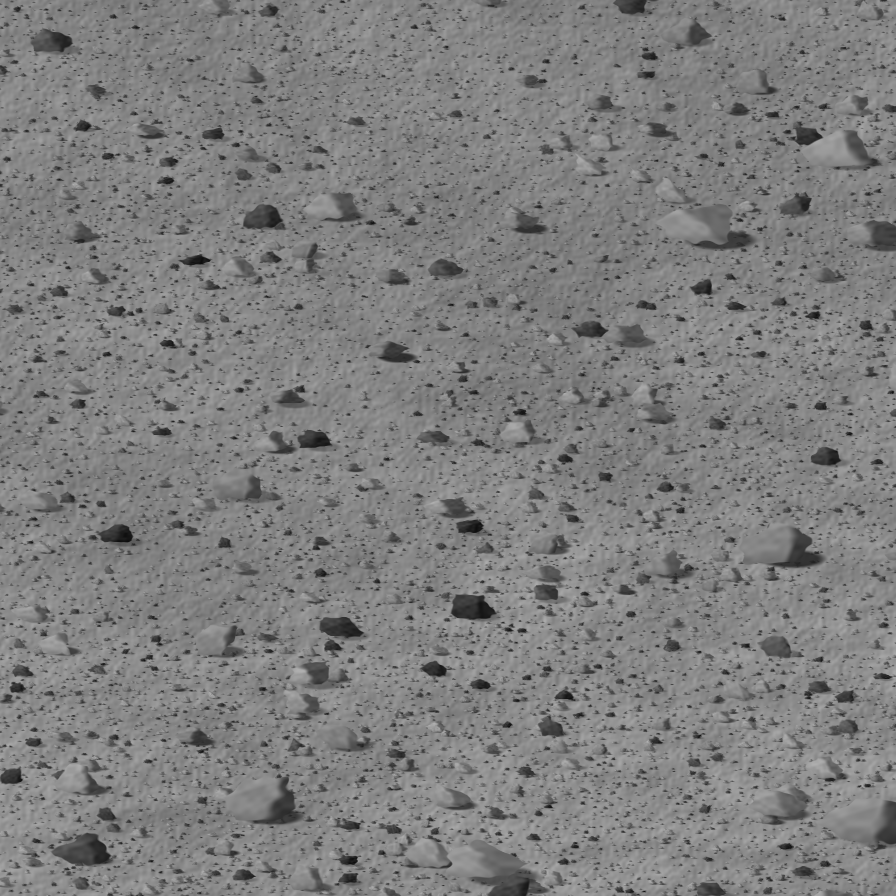
This texture is drawn by a WebGL 1 fragment shader. Its source:

```glsl
precision highp float;
// Grey gravel plain strewn with angular stones, lit from the upper left.
uniform vec2 u_resolution;

#define GROUND_TONE 0.535
#define SHADOW_TONE 0.13
#define GRAIN 0.19          // contrast of the sand relief
#define RIPPLE 0.07         // contrast of the wind ripples
#define PATCHES 0.075       // contrast of the broad tone drift
#define FINEST_GRID 145.0   // cells across for the smallest pebbles
#define GRID_RATIO 2.0      // size step between stone layers
#define DENSITY 0.46        // share of cells holding a pebble
#define DARK_SHARE 0.30     // share of dark stones
#define SOFTNESS 0.0014     // edge blur in canvas units

const float TAU = 6.2831853;

float hash(vec2 p) {
  vec3 q = fract(vec3(p.xyx) * 0.1031);
  q += dot(q, q.yzx + 33.33);
  return fract((q.x + q.y) * q.z);
}

vec2 hash2(vec2 p) {
  return vec2(hash(p), hash(p + 71.7));
}

float noise(vec2 p) {
  vec2 cell = floor(p);
  vec2 f = fract(p);
  f = f * f * (3.0 - 2.0 * f);
  float low = mix(hash(cell), hash(cell + vec2(1.0, 0.0)), f.x);
  float high = mix(hash(cell + vec2(0.0, 1.0)), hash(cell + 1.0), f.x);
  return mix(low, high, f.y);
}

// Slope of the noise towards the light, centred on zero.
float relief(vec2 p) {
  return noise(p) - noise(p + vec2(-0.5, 0.35));
}

float ground(vec2 p) {
  float tone = GROUND_TONE;
  tone += GRAIN * (0.5 * relief(p * 215.0) + 0.3 * relief(p * vec2(85.0, 120.0) + 40.0));
  float patches = noise(p * vec2(5.0, 8.0) + 5.0);
  float nearness = 1.0 - smoothstep(0.2, 0.8, p.y);
  float ripples = noise(p * vec2(14.0, 50.0) + 3.0 * patches) - 0.5;
  tone += RIPPLE * ripples * (0.4 + 0.6 * nearness);
  tone += 0.05 * (noise(p * vec2(30.0, 45.0) + 17.0) - 0.5);
  return tone + PATCHES * (patches - 0.5) + 0.015 * (nearness - 0.5);
}

// Signed distance to a convex, flat-based, irregular polygon of radius near 1.
float stoneShape(vec2 q, vec2 seed) {
  float d = -q.y - 0.5;
  for (int i = 0; i < 6; i++) {
    vec2 r = hash2(seed + float(i) * 7.3);
    float angle = (float(i) + 0.8 * r.x) * TAU / 6.0;
    d = max(d, dot(q, vec2(cos(angle), sin(angle))) - 0.6 - 0.35 * r.y);
  }
  return d;
}

// Paints one stone and its cast shadow over the tone beneath.
float paintStone(float tone, vec2 q, vec2 seed, float blur, float nearness) {
  vec2 look = hash2(seed + 13.1);
  vec2 form = hash2(seed + 29.5);

  // Shadow hugging the base on the right
  vec2 s = (q - vec2(0.45, -0.3)) / vec2(0.8, 0.22);
  float shadow = 1.0 - smoothstep(-2.0 * blur - 0.15, 2.0 * blur + 0.15, length(s) - 1.0);
  tone = mix(tone, SHADOW_TONE, shadow * (0.3 + 0.6 * look.x * look.x));

  // Lit and shaded faces meet along a crooked ridge
  q.x += (form.y - 0.5) * 0.7 * q.y;
  q.y /= 0.5 + 0.4 * form.x;
  float dark = step(look.x, DARK_SHARE * (1.2 - 0.4 * nearness));
  float lit = mix(0.46 + 0.13 * look.y + 0.05 * nearness, 0.18 + 0.19 * look.y, dark);
  float shaded = lit * (0.42 + 0.3 * form.y);
  float ridge = q.x + (look.y - 0.2) * q.y - 0.8 * (form.x - 0.3);
  ridge += 0.35 * (noise(q * 3.0 + seed) - 0.5);
  float face = mix(lit, shaded, smoothstep(-blur - 0.15, blur + 0.15, ridge));
  float top = smoothstep(-blur, blur + 0.1, q.y - 0.25 - 0.4 * q.x - 0.4 * look.x);
  face += 0.05 * top + 0.08 * (noise(q * 5.0 + seed) - 0.5);
  face *= 0.82 + 0.18 * smoothstep(-0.6, 0.0, q.y);

  float edge = stoneShape(q, seed) + 0.2 * (noise(q * 3.5 + seed + 9.0) - 0.5);
  return mix(tone, face, 1.0 - smoothstep(-blur, blur, edge));
}

// Scatters one size of stone in loose clusters; nearer rows are painted last.
float scatter(float tone, vec2 p, float grid, float density, float layer) {
  vec2 home = floor(p * grid);
  float blur = max(SOFTNESS, 0.8 / u_resolution.y) * grid;
  for (int row = 0; row < 3; row++) {
    for (int col = 0; col < 3; col++) {
      vec2 cell = home + vec2(float(col) - 1.0, 1.0 - float(row));
      vec2 seed = cell + layer * 37.0 + 11.0;
      float cluster = 0.4 + 1.2 * noise(cell / grid * 9.0 + layer * 2.3);
      if (hash(seed + 3.7) < density * cluster) {
        vec2 center = cell + hash2(seed);
        float nearness = 1.0 - clamp(center.y / grid, 0.0, 1.0);
        float spread = hash(seed + 51.9);
        float size = (0.15 + 0.24 * spread * spread) * mix(0.85, 1.2, nearness);
        size *= 1.0 + 0.06 * layer;
        vec2 q = (p * grid - center) / size;
        tone = paintStone(tone, q, seed, blur / size, nearness);
      }
    }
  }
  return tone;
}

void main() {
  vec2 p = gl_FragCoord.xy / u_resolution.y;
  float tone = ground(p);
  float grid = FINEST_GRID;
  for (int i = 0; i < 5; i++) {
    float layer = float(i);
    tone = scatter(tone, p, grid, DENSITY - 0.03 * layer, layer);
    grid /= GRID_RATIO;
  }
  gl_FragColor = vec4(vec3(tone), 1.0);
}
```
